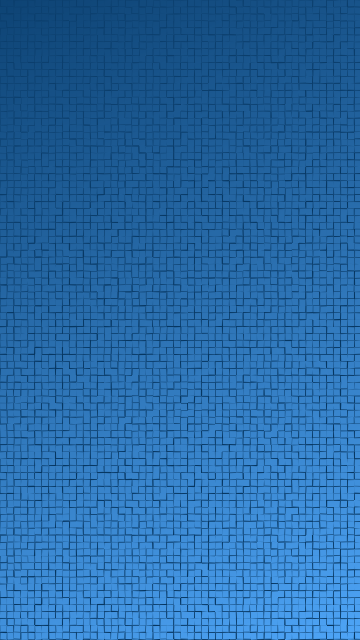
Reproduce this background procedurally as a Shadertoy shader.

```glsl
// A wall of small blue tiles under a diagonal gradient, dark at the upper left
// and bright at the lower right. Every tile is nudged and turned a little by a
// hash; the dark gaps are whatever space is left between two neighbours.

const float ROWS = 92.1;     // tiles along the canvas height
const float INSET = 0.040;   // space kept inside each tile border, in tiles
const float NUDGE = 0.055;   // largest shift of a tile, in tiles
const float TURN = 0.045;    // largest slope of a tile side

const vec3 DEEP_BLUE = vec3(0.053, 0.265, 0.458);
const vec3 SKY_BLUE = vec3(0.305, 0.645, 0.968);
const vec3 GAP_BLUE = vec3(0.025, 0.215, 0.385);

float hash(vec2 p) {
    return fract(sin(dot(p, vec2(127.1, 311.7))) * 43758.5453);
}

float signedHash(vec2 p) {
    return 2.0 * hash(p) - 1.0;
}

// Shift of a tile's side at a place along it, from -0.5 to 0.5
float sideShift(vec2 id, float along, float seed) {
    return NUDGE * signedHash(id + seed) + TURN * along * signedHash(id + seed + 17.3);
}

// Share of a pixel centred at x that the span from low to high covers
float spanCoverage(float x, float low, float high, float pixel) {
    float right = min(x + 0.5 * pixel, high);
    float left = max(x - 0.5 * pixel, low);
    return max(right - left, 0.0) / pixel;
}

// Gap between the two tiles beside the nearest line of constant p.x
float gapBetween(vec2 p, float seed, float pixel) {
    vec2 after = vec2(floor(p.x + 0.5), floor(p.y));
    vec2 before = after - vec2(1.0, 0.0);
    float along = fract(p.y) - 0.5;
    float low = sideShift(before, along, seed) - INSET;
    float high = sideShift(after, along, seed) + INSET;
    return spanCoverage(p.x - after.x, low, high, pixel);
}

// Diagonal light, mostly vertical; uv has its origin at the upper left
float lightAt(vec2 uv) {
    return 0.82 * uv.y + 0.18 * uv.x;
}

void mainImage(out vec4 fragColor, in vec2 fragCoord) {
    vec2 fromTop = vec2(fragCoord.x, iResolution.y - fragCoord.y);
    vec2 tile = fromTop / iResolution.y * ROWS;
    float pixel = ROWS / iResolution.y;

    // Tile faces
    float light = lightAt(fromTop / iResolution.xy);
    vec3 color = mix(DEEP_BLUE, SKY_BLUE, pow(light, 1.06));

    // Upright and level gaps, fainter in the dark corner
    float upright = gapBetween(tile, 11.0, pixel);
    float level = gapBetween(tile.yx, 203.0, pixel);
    float opacity = mix(0.6, 1.0, smoothstep(0.0, 0.45, light));
    color = mix(color, GAP_BLUE, opacity * max(upright, level));

    fragColor = vec4(color, 1.0);
}
```
